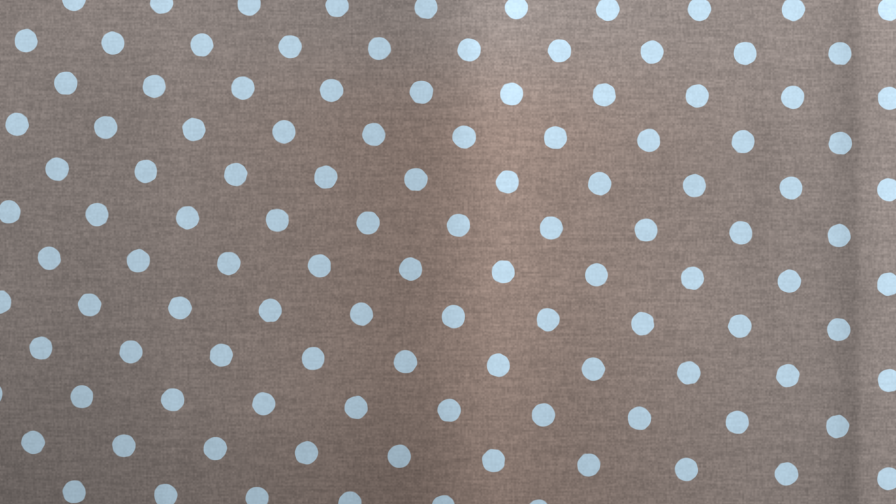
This pattern is drawn by a Shadertoy shader. Its source:

```glsl
// Polka-dot cotton: staggered pale dots on a taupe plain weave, seen slightly askew.
// A gently bent lattice places the dots; anisotropic noise makes the threads,
// and soft vertical light bands make the ridge, the creases and the fold.

const float CLOTH_WIDTH = 768.0;            // cloth units across the canvas
const float DOT_RADIUS  = 9.9;
const float DOT_WOBBLE  = 0.8;              // unevenness of the printed edge
const float DOT_SOFT    = 0.8;              // ink bleed at the edge
const vec3  TAUPE       = vec3(0.515, 0.480, 0.465);
const vec3  WARM_TINT   = vec3(0.030, -0.004, -0.022);
const vec3  DOT_BLUE    = vec3(0.700, 0.800, 0.865);
const float WEAVE_CLOTH = 0.30;             // thread contrast on bare cloth
const float WEAVE_DOT   = 0.09;             // thread contrast under the ink
const float FOLD_X      = 735.0;
const float RIDGE_X     = 425.0;

float hash(vec2 p) {
    vec3 q = fract(vec3(p.xyx) * 0.1031);
    q += dot(q, q.yzx + 33.33);
    return fract((q.x + q.y) * q.z);
}

float noise(vec2 p) {
    vec2 i = floor(p), f = fract(p);
    f = f * f * (3.0 - 2.0 * f);
    vec2 e = vec2(0.0, 1.0);
    return mix(mix(hash(i), hash(i + e.yx), f.x),
               mix(hash(i + e.xy), hash(i + e.yy), f.x), f.y);
}

float band(float x, float centre, float width) {
    float d = (x - centre) / width;
    return exp(-d * d);
}

// Column pitch widens to the right, row pitch widens downwards.
float columnPitch(float u, float r) {
    return 75.2 + 0.27 * r + (0.0305 + 0.00145 * r) * u * u;
}
float rowPitch(float r) { return 35.2 + 0.27 * r; }
float rowSag(float u, float r) {
    return (2.0 + 0.07 * r + (0.021 * r - 0.12) * u) * u;
}

// Lattice (column, row) to cloth position.
vec2 latticeToCloth(vec2 g) {
    return vec2(63.0 - 3.5 * g.y + g.x * columnPitch(g.x, g.y),
                g.y * rowPitch(g.y) + rowSag(g.x, g.y));
}

// Inverse of the above by fixed-point iteration.
vec2 clothToLattice(vec2 p) {
    vec2 g = p / vec2(77.0, 37.5);
    for (int i = 0; i < 5; i++) {
        g.y = (p.y - rowSag(g.x, g.y)) / rowPitch(g.y);
        g.x = (p.x - 63.0 + 3.5 * g.y) / columnPitch(g.x, g.y);
    }
    return g;
}

// Signed distance to the nearest dot; odd rows shift by half a column.
float dotDistance(vec2 p) {
    vec2 g = clothToLattice(p);
    float nearest = 1e3;
    for (int k = -1; k <= 1; k++) {
        float row = floor(g.y + 0.5) + float(k);
        float shift = 0.5 * mod(row, 2.0);
        vec2 cell = vec2(floor(g.x - shift + 0.5) + shift, row);
        vec2 jitter = vec2(hash(cell + 40.0), hash(cell + 90.0)) - 0.5;
        nearest = min(nearest, length(p - latticeToCloth(cell) - jitter));
    }
    return nearest - DOT_RADIUS + DOT_WOBBLE * (noise(p * 0.25) - 0.5);
}

// Threads running both ways, plus grain and long slubs; about -0.5 to 0.5.
float weave(vec2 p) {
    float weft = noise(p * vec2(0.12, 0.65)) - 0.5;
    float warp = noise(p * vec2(0.65, 0.14) + 71.0) - 0.5;
    float grain = noise(p * 0.62 + 19.0) - 0.5;
    float slub = noise(p * vec2(0.02, 0.45) + 37.0) - 0.5;
    return 0.30 * weft + 0.24 * warp + 0.38 * grain + 0.16 * slub;
}

// Large-scale brightness: vignette, ridge, creases and fold.
float lighting(vec2 p, float height) {
    float down = p.y / height;
    float bend = 10.0 * (noise(vec2(down * 3.0, 4.0)) - 0.5);
    float x = p.x + bend;
    float light = 0.96 + 0.10 * smoothstep(330.0, 620.0, p.x);
    light += 0.15 * band(x, RIDGE_X, 38.0) * (1.0 - 0.65 * down);
    light += 0.08 * band(x, 475.0, 80.0) * (1.0 - down);
    light -= 0.05 * band(x, 345.0, 60.0);
    light += 0.03 * band(x, 150.0, 7.0);
    light -= 0.05 * band(x, 648.0, 12.0) * band(down, 0.3, 0.25);
    light -= 0.09 * band(p.x, FOLD_X - 7.0, 16.0);
    light += 0.08 * smoothstep(FOLD_X - 3.0, FOLD_X + 5.0, p.x);
    light += 0.08 * (1.0 - smoothstep(0.0, 0.4, down));
    light -= 0.10 * smoothstep(0.55, 1.05, down);
    light -= 0.06 * (1.0 - smoothstep(0.0, 220.0, p.x)) * down;
    return light + 0.05 * (noise(p * 0.012) - 0.5);
}

void mainImage(out vec4 fragColor, in vec2 fragCoord) {
    float pixel = CLOTH_WIDTH / iResolution.x;
    vec2 p = vec2(fragCoord.x, iResolution.y - fragCoord.y) * pixel;
    float height = iResolution.y * pixel;
    float light = lighting(p, height);
    float threads = weave(p);

    // Cloth, warmer through the middle
    float warmth = band(p.x, 400.0, 190.0) * smoothstep(0.0, 0.3, p.y / height);
    vec3 cloth = (TAUPE + WARM_TINT * warmth) * light * (1.0 + WEAVE_CLOTH * threads);

    // Ink follows the light less than the cloth does
    vec3 ink = DOT_BLUE * mix(1.0, light, 0.75) * (1.0 + WEAVE_DOT * threads);
    float edge = max(DOT_SOFT, 0.7 * pixel);
    float cover = 1.0 - smoothstep(-edge, edge, dotDistance(p));
    fragColor = vec4(mix(cloth, ink, cover), 1.0);
}
```
